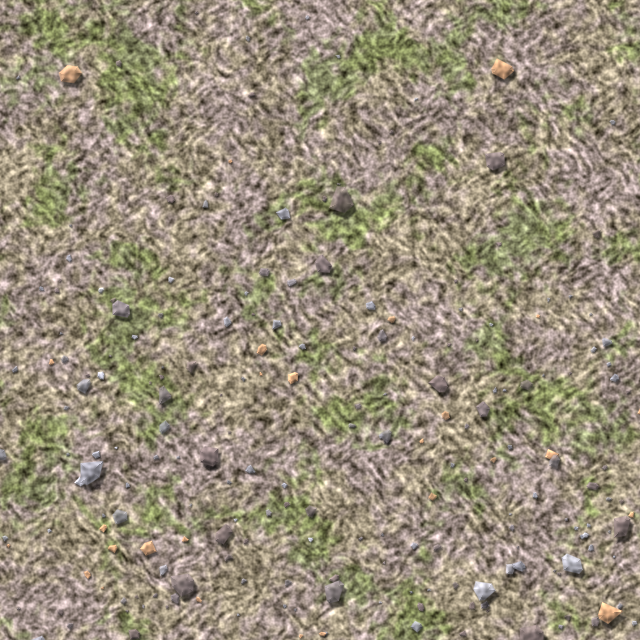
Write a three.js fragment shader that draws this texture.

```glsl
// Dry, trampled grass with green patches and scattered angular stones.
// Layered gradient noise forms the grass; jittered cells hold convex polygons
// with lit facets and soft shadows, which thin out towards the top.

#define GRASS_DARK vec3(0.41, 0.38, 0.33)
#define GRASS_LIGHT vec3(0.78, 0.74, 0.69)
#define GREEN_TINT vec3(0.80, 0.94, 0.68)
#define STONE_GREY vec3(0.56, 0.56, 0.60)
#define STONE_MAUVE vec3(0.49, 0.43, 0.43)
#define STONE_ORANGE vec3(0.82, 0.63, 0.48)
#define GRASS_CONTRAST 1.15
#define GRASS_LEVEL 0.54
#define GREEN_AMOUNT 0.85
#define STONE_DENSITY 0.36
#define SHADOW_DEPTH 0.55
#define EDGE_SOFTNESS 0.0013

varying vec2 vUv;

const float TAU = 6.2832;

vec2 hash2(vec2 p) {
  vec3 h = fract(p.xyx * vec3(0.1031, 0.1030, 0.0973));
  h += dot(h, h.yzx + 33.33);
  return fract((h.xx + h.yz) * h.zy);
}

vec2 direction(float angle) {
  return vec2(cos(angle), sin(angle));
}

float cornerSlope(vec2 cell, vec2 offset) {
  return dot(direction(TAU * hash2(cell).x), offset);
}

float gradientNoise(vec2 p) {
  vec2 c = floor(p), f = fract(p);
  vec2 u = f * f * f * (f * (f * 6.0 - 15.0) + 10.0);
  vec2 e = vec2(1.0, 0.0);
  float low = mix(cornerSlope(c, f), cornerSlope(c + e.xy, f - e.xy), u.x);
  float high = mix(cornerSlope(c + e.yx, f - e.yx), cornerSlope(c + e.xx, f - e.xx), u.x);
  return mix(low, high, u.y);
}

// Noise stretched along one direction, like combed straw
float fibres(vec2 p, float angle) {
  vec2 along = direction(angle);
  vec2 across = vec2(-along.y, along.x);
  return gradientNoise(vec2(dot(p, along) * 48.0, dot(p, across) * 125.0) + 19.0);
}

vec3 grass(vec2 p) {
  vec2 warp = vec2(gradientNoise(p * 24.0), gradientNoise(p * 24.0 + 41.0));
  vec2 q = p + 0.008 * warp;

  // Brightness: tufts, straw and grit
  float lean = smoothstep(-0.15, 0.15, gradientNoise(p * 11.0 + 7.0));
  float tone = 0.95 * mix(fibres(q, 0.6), fibres(q, -0.8), lean);
  tone += 0.70 * gradientNoise(q * 66.0 + 3.0);
  tone += 0.65 * gradientNoise(q * 142.0 + 11.0);
  tone += 0.35 * gradientNoise(p * 245.0 + 5.0);
  tone += 0.30 * gradientNoise(q * 13.0 + 29.0);
  vec3 color = mix(GRASS_DARK, GRASS_LIGHT, GRASS_LEVEL + GRASS_CONTRAST * tone);

  // Hue: straw against mauve soil, then ragged green patches
  float soil = gradientNoise(q * 9.0 + 61.0) + 0.8 * gradientNoise(q * 48.0 + 17.0);
  color *= mix(vec3(1.03, 1.01, 0.93), vec3(1.02, 0.97, 1.02), smoothstep(-0.35, 0.35, soil));
  float green = gradientNoise(q * 7.0 + 83.0) + 0.55 * gradientNoise(q * 19.0 + 37.0);
  green += 0.5 * gradientNoise(q * 58.0 + 71.0) + 0.12 * (p.y - 0.5);
  return color * mix(vec3(1.0), GREEN_TINT, GREEN_AMOUNT * smoothstep(0.02, 0.48, green));
}

// Irregular convex polygon: x is the distance, y the light on the nearest facet
vec2 stoneShape(vec2 p, float radius, vec2 seed) {
  vec2 nearest = vec2(-10.0, 0.0);
  for (int i = 0; i < 6; i++) {
    vec2 jitter = hash2(seed + float(i) * 5.3);
    vec2 normal = direction(TAU * (float(i) + 0.7 * jitter.x + seed.x) / 6.0);
    float d = dot(p, normal) - radius * mix(0.55, 1.1, jitter.y);
    if (d > nearest.x) nearest = vec2(d, dot(normal, vec2(-0.45, 0.89)));
  }
  return nearest;
}

vec3 addStones(vec3 color, vec2 p, float grid, float density) {
  float soft = EDGE_SOFTNESS * grid;
  for (int j = -1; j <= 1; j++) {
    for (int i = -1; i <= 1; i++) {
      vec2 cell = floor(p * grid) + vec2(float(i), float(j));
      vec2 place = hash2(cell + grid * 7.0);
      vec2 chance = hash2(cell + grid * 3.0 + 131.7);
      vec2 kind = hash2(cell + grid * 5.0 + 257.3);
      if (chance.x > density * (1.0 - 0.85 * smoothstep(0.2, 0.8, cell.y / grid))) continue;

      vec2 d = p * grid - cell - place;
      float radius = mix(0.11, 0.25, kind.x * kind.x);
      vec2 seed = place * 9.0 + chance;
      float shade = stoneShape(d - radius * vec2(0.25, -0.45), radius, seed).x;
      color *= 1.0 - SHADOW_DEPTH * smoothstep(2.0 * soft, -2.0 * soft, shade);

      // Flat top, lit rim facets and mineral speckle
      vec2 shape = stoneShape(d, radius, seed);
      float rim = smoothstep(-0.55, -0.15, shape.x / radius);
      float light = 1.08 + 0.38 * rim * shape.y + 0.55 * gradientNoise(p * 115.0 + seed);
      vec3 stone = mix(STONE_MAUVE, STONE_GREY, smoothstep(0.2, 0.7, kind.y));
      stone = mix(stone, STONE_ORANGE, step(kind.y, 0.12));
      stone *= light * (1.0 + 0.25 * step(0.88, kind.y));
      float cover = smoothstep(soft, -soft, shape.x) * mix(0.6, 1.0, chance.y);
      color = mix(color, stone, cover);
    }
  }
  return color;
}

void main() {
  vec3 color = grass(vUv);
  color = addStones(color, vUv, 46.0, 0.25 * STONE_DENSITY);
  color = addStones(color, vUv, 24.0, 0.6 * STONE_DENSITY);
  color = addStones(color, vUv, 11.0, STONE_DENSITY);
  gl_FragColor = vec4(clamp(color, 0.0, 1.0), 1.0);
}
```
